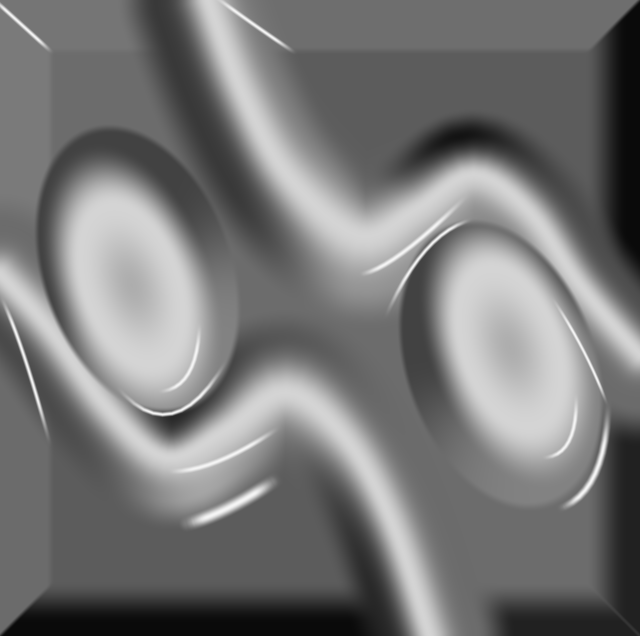
A Shadertoy shader for this texture map:

```glsl
// Grey relief map: a bevelled tile crossed by two glossy wavy ribbons,
// with a tilted oval dome in each bend. Ribbons are spline distance fields
// with a shaded profile; thin curved glints are layered on top.

const float TILE_HEIGHT = 0.992;
const float BASE = 0.36;
const float MIDDLE = 0.425;
const float BRIGHT = 0.83;

float bump(float x, float center, float width) {
    float u = (x - center) / width;
    return exp(-u * u);
}

// Nearest distance, signed side and position along a segment
vec3 segment(vec2 p, vec2 a, vec2 b) {
    vec2 v = p - a, e = b - a;
    float t = clamp(dot(v, e) / dot(e, e), 0.0, 1.0);
    return vec3(length(v - e * t), e.y * v.x - e.x * v.y, t);
}

vec2 spline(vec2 a, vec2 b, vec2 c, vec2 d, float t) {
    return b + 0.5 * t * (c - a + t * (2.0 * a - 5.0 * b + 4.0 * c - d
         + t * (3.0 * (b - c) + d - a)));
}

// Signed distance to a wavy path, positive above it
float pathDistance(vec2 p, vec2 k[11]) {
    float best = 9.0, side = 1.0;
    for (int i = 1; i < 9; i++) {
        vec2 a = k[i];
        for (int j = 1; j <= 6; j++) {
            vec2 b = spline(k[i - 1], k[i], k[i + 1], k[i + 2], float(j) / 6.0);
            vec3 s = segment(p, a, b);
            if (s.x < best) { best = s.x; side = s.y < 0.0 ? -1.0 : 1.0; }
            a = b;
        }
    }
    return best * side;
}

// Bright rounded crest fading through a skirt into the ground
float ribbon(float ground, float d, float above, float below, float width, vec2 reach) {
    float skirt = mix(below, above, smoothstep(-0.02, 0.02, d));
    float extent = d > 0.0 ? reach.x : reach.y;
    float cover = 1.0 - smoothstep(extent * 0.55, extent, abs(d));
    float u = d / width;
    return mix(mix(ground, skirt, cover), BRIGHT, exp(-u * u));
}

// Tilted oval dome inside a larger, directionally lit hollow
float dome(float ground, vec2 p, vec2 core, vec2 rim) {
    mat2 tilt = mat2(0.944, 0.33, -0.33, 0.944);
    float k = length(tilt * (p - core) / vec2(0.098, 0.175));
    float edge = length(tilt * (p - rim) / vec2(0.152, 0.237));
    vec2 dir = (p - core) / (length(p - core) + 0.0001);
    float skirt = mix(0.26, 0.51, smoothstep(-0.5, 0.95, dot(dir, vec2(0.6, 0.8))));
    float top = mix(0.68, BRIGHT, smoothstep(0.0, 0.72, k));
    float tone = mix(top, skirt, smoothstep(0.75, 1.32, k));
    return mix(ground, tone, 1.0 - smoothstep(0.93, 1.0, edge));
}

// Bevelled border; x is the distance to one side, other to the rest
float bevel(float ground, float x, float other, float tone, float inner) {
    return mix(ground, tone, (1.0 - smoothstep(inner, 0.086, x))
             * smoothstep(-0.006, 0.006, other - x));
}

float border(float ground, vec2 p, float middle) {
    float l = p.x, r = 1.0 - p.x, t = p.y, b = TILE_HEIGHT - p.y;
    float dark = mix(0.04, 0.13, middle);
    ground = bevel(ground, t, min(l, r), 0.43 + 0.03 * middle, 0.072);
    ground = bevel(ground, l, min(t, b), 0.42 + 0.06 * middle, 0.072);
    ground = bevel(ground, r, min(t, b), dark, 0.02);
    return bevel(ground, b, min(l, r), dark, 0.02);
}

// Thin tapered highlight along a quadratic curve
float glint(float tone, vec2 p, vec2 a, vec2 b, vec2 c, float width) {
    float light = 0.0;
    vec2 from = a;
    for (int i = 1; i <= 12; i++) {
        float t = float(i) / 12.0;
        vec2 to = mix(mix(a, b, t), mix(b, c, t), t);
        vec3 s = segment(p, from, to);
        float along = (float(i) - 1.0 + s.z) / 12.0;
        float taper = smoothstep(0.0, 0.3, along) * smoothstep(1.0, 0.75, along);
        light = max(light, taper * (1.0 - smoothstep(0.0, width, s.x)));
        from = to;
    }
    return mix(tone, 0.96, light);
}

void mainImage(out vec4 fragColor, in vec2 fragCoord) {
    vec2 uv = fragCoord / iResolution.xy;
    vec2 p = vec2(uv.x, (1.0 - uv.y) * TILE_HEIGHT);
    float x = p.x;

    vec2 upperPath[11] = vec2[11](vec2(0.293, -0.1), vec2(0.325, 0.0), vec2(0.378, 0.143),
        vec2(0.449, 0.273), vec2(0.56, 0.368), vec2(0.65, 0.327), vec2(0.74, 0.273),
        vec2(0.827, 0.33), vec2(0.905, 0.443), vec2(1.0, 0.553), vec2(1.09, 0.64));
    vec2 lowerPath[11] = vec2[11](vec2(-0.09, 0.34), vec2(0.0, 0.428), vec2(0.078, 0.514),
        vec2(0.169, 0.638), vec2(0.26, 0.714), vec2(0.352, 0.672), vec2(0.447, 0.612),
        vec2(0.54, 0.684), vec2(0.612, 0.814), vec2(0.671, 0.992), vec2(0.7, 1.1));
    float upper = pathDistance(p, upperPath);
    float lower = pathDistance(p, lowerPath);

    // Ground and border
    float middle = smoothstep(0.01, -0.01, upper) * smoothstep(-0.01, 0.01, lower);
    float tone = border(mix(BASE, MIDDLE, middle), p, middle);

    // Ribbons
    float upperAbove = mix(0.45, 0.3, smoothstep(0.5, 0.85, x)) - 0.34 * bump(x, 0.7, 0.11);
    float upperBelow = mix(0.22, 0.56, smoothstep(0.36, 0.56, x)) - 0.14 * smoothstep(0.7, 0.85, x);
    float upperWidth = 0.036 + 0.016 * bump(x, 0.56, 0.1) - 0.008 * smoothstep(0.75, 0.95, x);
    tone = ribbon(tone, upper, upperAbove, upperBelow, upperWidth, vec2(0.105, 0.145));
    float lowerAbove = 0.42 - 0.28 * bump(x, 0.28, 0.09) - 0.1 * bump(x, 0.45, 0.1);
    float lowerBelow = mix(0.28, 0.13, smoothstep(0.45, 0.6, x)) + 0.36 * bump(x, 0.32, 0.12);
    float lowerWidth = 0.032 + 0.016 * bump(x, 0.447, 0.1);
    tone = ribbon(tone, lower, lowerAbove, lowerBelow, lowerWidth, vec2(0.135, 0.115));

    // Domes
    tone = dome(tone, p, vec2(0.206, 0.445), vec2(0.215, 0.421));
    tone = dome(tone, p, vec2(0.797, 0.542), vec2(0.783, 0.569));

    // Glints on ribbons, dome rims and border
    tone = glint(tone, p, vec2(0.56, 0.428), vec2(0.61, 0.425), vec2(0.735, 0.3), 0.006);
    tone = glint(tone, p, vec2(0.6, 0.5), vec2(0.66, 0.36), vec2(0.74, 0.342), 0.005);
    tone = glint(tone, p, vec2(0.18, 0.6), vec2(0.27, 0.71), vec2(0.355, 0.56), 0.005);
    tone = glint(tone, p, vec2(0.245, 0.611), vec2(0.31, 0.61), vec2(0.312, 0.5), 0.005);
    tone = glint(tone, p, vec2(0.845, 0.714), vec2(0.905, 0.715), vec2(0.9, 0.61), 0.005);
    tone = glint(tone, p, vec2(0.86, 0.46), vec2(0.92, 0.55), vec2(0.95, 0.635), 0.004);
    tone = glint(tone, p, vec2(0.95, 0.62), vec2(0.95, 0.77), vec2(0.87, 0.795), 0.008);
    tone = glint(tone, p, vec2(0.26, 0.735), vec2(0.33, 0.74), vec2(0.44, 0.664), 0.006);
    tone = glint(tone, p, vec2(0.28, 0.82), vec2(0.35, 0.805), vec2(0.44, 0.742), 0.014);
    tone = glint(tone, p, vec2(-0.02, -0.01), vec2(0.03, 0.035), vec2(0.085, 0.085), 0.005);
    tone = glint(tone, p, vec2(0.33, -0.01), vec2(0.39, 0.035), vec2(0.465, 0.085), 0.005);
    tone = glint(tone, p, vec2(0.0, 0.46), vec2(0.035, 0.53), vec2(0.08, 0.7), 0.005);

    fragColor = vec4(vec3(tone), 1.0);
}
```
